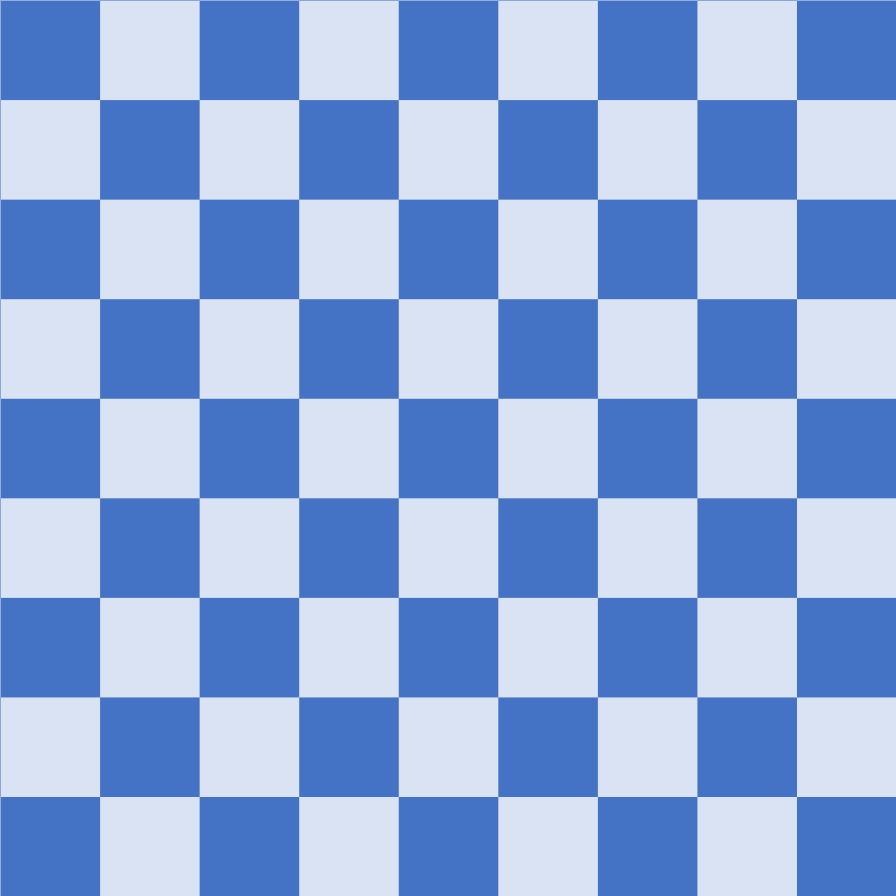
Reproduce this pattern procedurally as a WebGL 2 fragment shader.

```glsl
#version 300 es
precision highp float;

uniform vec2 u_resolution;
out vec4 fragColor;

const float CELLS = 9.0;                        // squares across and down
const vec2 GRID_OFFSET = vec2(0.0006, -0.0006); // shift right and down, in canvas units
const vec3 BLUE = vec3(0.267, 0.447, 0.769);
const vec3 PALE = vec3(0.855, 0.890, 0.953);

// Signed distance to the nearest cell edge: positive in even cells
vec2 stripeDistance(vec2 cell) {
    return 0.5 - abs(mod(cell + 0.5, 2.0) - 1.0);
}

void main() {
    vec2 uv = gl_FragCoord.xy / u_resolution - GRID_OFFSET;

    // Grid coordinates counted from the top left
    vec2 cell = vec2(uv.x, 1.0 - uv.y) * CELLS;

    // Square waves in each axis, with edges one pixel wide
    vec2 halfPixel = 0.5 * CELLS / u_resolution;
    vec2 wave = clamp(stripeDistance(cell) / halfPixel, -1.0, 1.0);

    // Their product alternates the two colours
    float blueCoverage = 0.5 + 0.5 * wave.x * wave.y;
    fragColor = vec4(mix(PALE, BLUE, blueCoverage), 1.0);
}
```
